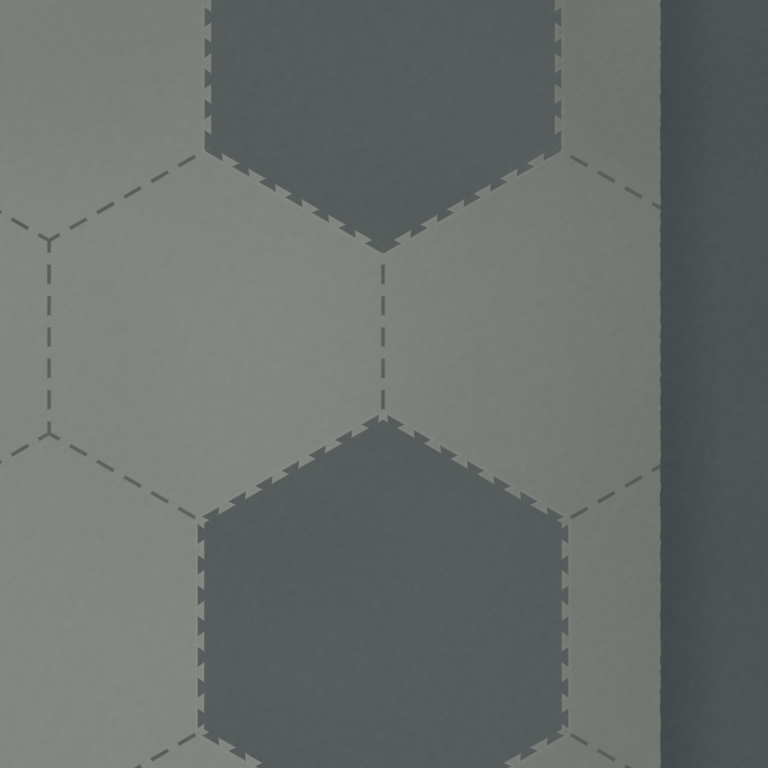
This pattern is drawn by a three.js fragment shader. Its source:

```glsl
varying vec2 vUv;

const vec2 GRID_ORIGIN = vec2(0.4987, 0.5612); // midpoint of the central seam
const float APOTHEM = 0.2174;
const float SQRT3 = 1.7320508;
const float UPPER_INLAY = 0.2280;  // apothems of the dark tiles
const float LOWER_INLAY = 0.2370;
const float DASH_PERIOD = 0.0408;
const float DASH_LENGTH = 0.0250;
const float SEAM_WIDTH = 0.0046;
const float TOOTH_PERIOD = 0.0400;
const float TOOTH_HEIGHT = 0.0042; // half of the full height
const float TOOTH_FLARE = 0.7;
const float FLOOR_EDGE = 0.860;
const float SOFT = 0.0014;

const vec3 LIGHT_TILE = vec3(0.505, 0.525, 0.500);
const vec3 SHADED_TILE = vec3(0.440, 0.460, 0.440);
const vec3 DARK_TILE = vec3(0.340, 0.360, 0.360);
const vec3 SEAM = vec3(0.330, 0.350, 0.340);
const vec3 BORDER = vec3(0.290, 0.320, 0.330);

float hash(vec2 p) {
  vec3 q = fract(vec3(p.xyx) * 0.1031);
  q += dot(q, q.yzx + 33.33);
  return fract((q.x + q.y) * q.z);
}

float noise(vec2 p) {
  vec2 i = floor(p);
  vec2 f = fract(p);
  f = f * f * (3.0 - 2.0 * f);
  float low = mix(hash(i), hash(i + vec2(1.0, 0.0)), f.x);
  float high = mix(hash(i + vec2(0.0, 1.0)), hash(i + 1.0), f.x);
  return mix(low, high, f.y);
}

float fill(float d) {
  return 1.0 - smoothstep(-SOFT, SOFT, d);
}

// Offset from the centre of the nearest hexagon
vec2 hexLocal(vec2 p) {
  vec2 cell = APOTHEM * vec2(2.0, 2.0 * SQRT3);
  p.y += SQRT3 * APOTHEM;
  vec2 a = mod(p + vec2(0.0, 0.5 * cell.y), cell) - 0.5 * cell;
  vec2 b = mod(p + vec2(0.5 * cell.x, 0.0), cell) - 0.5 * cell;
  // Both sublattices, shifted so a seam crosses the grid origin
  a = mod(p, cell) - 0.5 * cell;
  b = mod(p + 0.5 * cell, cell) - 0.5 * cell;
  return dot(a, a) < dot(b, b) ? a : b;
}

// x runs outward to the nearest side, y along that side
vec2 sideFrame(vec2 p) {
  p = abs(p);
  vec2 normal = vec2(0.5, 0.5 * SQRT3);
  float slant = dot(p, normal);
  return slant > p.x ? vec2(slant, dot(p, vec2(-normal.y, normal.x))) : p;
}

// Distance along a side to the nearest repeat
float repeatDist(float along, float period) {
  return abs(fract(along / period + 0.5) - 0.5) * period;
}

float dashedSeam(vec2 p) {
  vec2 side = sideFrame(hexLocal(p));
  float across = abs(side.x - APOTHEM) - 0.5 * SEAM_WIDTH;
  float along = repeatDist(side.y, DASH_PERIOD) - 0.5 * DASH_LENGTH;
  return fill(max(across, along));
}

// Hexagon with dovetail teeth around its rim
float toothedHex(vec2 p, float apothem) {
  vec2 side = sideFrame(p);
  float d = side.x - apothem;
  float tooth = repeatDist(side.y, TOOTH_PERIOD) - 0.25 * TOOTH_PERIOD;
  tooth = max(d - TOOTH_HEIGHT, tooth - TOOTH_FLARE * d);
  return min(d + TOOTH_HEIGHT, tooth);
}

void main() {
  vec2 p = vUv - GRID_ORIGIN;

  // Light tiles, dimming to the right and the top
  float shade = smoothstep(0.30, 0.95, vUv.x) + 0.5 * smoothstep(0.65, 1.0, vUv.y);
  vec3 color = mix(LIGHT_TILE, SHADED_TILE, min(shade, 1.1));
  float wear = 0.75 + 0.25 * noise(vUv * 9.0);
  color = mix(color, SEAM, dashedSeam(p) * wear);

  // Oversized dark tiles above and below the central seam
  for (int i = 0; i < 2; i++) {
    float row = 1.0 - 2.0 * float(i);
    float apothem = i == 0 ? UPPER_INLAY : LOWER_INLAY;
    float d = toothedHex(p - vec2(0.0, row * SQRT3 * APOTHEM), apothem);
    color += 0.02 * (1.0 - smoothstep(0.0, 0.006, abs(d)));
    color = mix(color, DARK_TILE, fill(d));
  }

  // Plain border strip with a shaded near edge
  float edge = vUv.x - FLOOR_EDGE + 0.0015 * (noise(vec2(vUv.y * 160.0, 3.0)) - 0.5);
  vec3 strip = BORDER * mix(0.92, 1.03, smoothstep(0.0, 0.09, edge));
  color = mix(strip, color, fill(edge));

  // Fine leathery grain and broad mottling
  float grain = noise(vec2(vUv.x + vUv.y, vUv.y - vUv.x) * vec2(90.0, 190.0)) - 0.5;
  float mottle = noise(vUv * 7.0 + 11.0) - 0.5;
  color += 0.014 * grain + 0.010 * mottle;
  gl_FragColor = vec4(color, 1.0);
}
```
